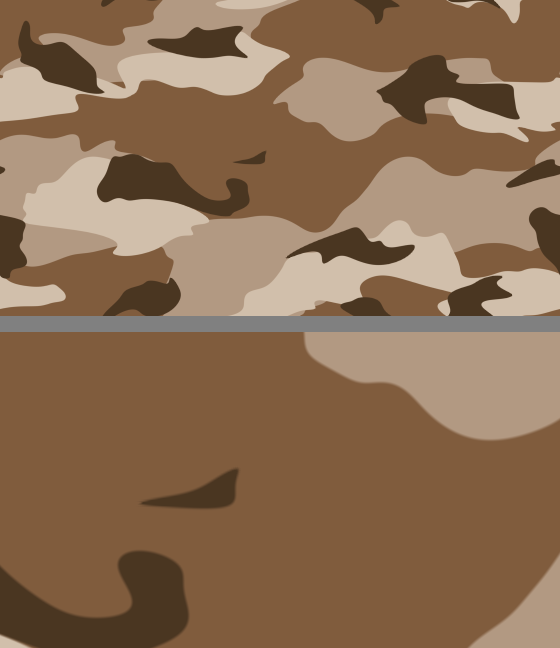
Top: the whole. Bottom: its middle third, enlarged.
Write a Shadertoy shader that draws this pattern.

```glsl
const float TAU = 6.2831853;

// Palette
const vec3 BROWN = vec3(0.50, 0.36, 0.24);
const vec3 TAN   = vec3(0.70, 0.60, 0.51);
const vec3 SAND  = vec3(0.82, 0.75, 0.67);
const vec3 DARK  = vec3(0.29, 0.21, 0.13);

// One camouflage layer; level is in standard deviations of its field
struct Layer {
    float level;    // higher covers less
    float rings;    // typical waves per canvas
    float spread;   // variety of feature sizes
    float stretch;  // horizontal elongation
    float lean;     // slant towards the upper right
    float bend;     // strength of the edge distortion
    float seed;
};
const Layer TAN_PATCHES  = Layer(0.13, 1.7, 1.1, 1.15, 0.25, 0.075, 3.7);
const Layer SAND_PATCHES = Layer(0.63, 2.6, 1.5, 1.25, 0.20, 0.090, 11.3);
const Layer DARK_PATCHES = Layer(1.13, 3.1, 1.7, 0.85, 0.15, 0.095, 23.9);

const int MAX_WAVE_X = 6;
const int MAX_WAVE_Y = 6;
const int BENDS = 8;
const float SOFTNESS = 0.0022;  // edge half width, in canvas heights

float hash(vec2 p) {
    return fract(sin(dot(p, vec2(127.1, 311.7))) * 43758.55);
}

// Chain of sine shears: area preserving, so the coverage stays as set
vec2 bendSpace(vec2 p, float strength, float seed) {
    for (int i = 0; i < BENDS; i++) {
        float n = float(i);
        float angle = n * 2.4 + seed;
        float frequency = 2.5 + 1.2 * n;
        vec2 wave = round(frequency * vec2(cos(angle), sin(angle)));
        vec2 along = normalize(vec2(-wave.y, wave.x));
        float phase = TAU * hash(vec2(n, seed));
        p += along * strength / frequency * sin(TAU * dot(wave, p) + phase);
    }
    return p;
}

// Sum of whole-number waves with random phases, scaled to unit variance
float waveField(vec2 p, Layer layer) {
    float total = 0.0;
    float power = 0.0;
    for (int y = 1; y <= MAX_WAVE_Y; y++) {
        for (int x = -MAX_WAVE_X; x <= MAX_WAVE_X; x++) {
            vec2 wave = vec2(x, y);
            vec2 shaped = vec2((wave.x + layer.lean * wave.y) * layer.stretch, wave.y);
            float offset = (length(shaped) - layer.rings) / layer.spread;
            float amplitude = exp(-offset * offset);
            float phase = TAU * hash(wave + layer.seed);
            total += amplitude * cos(TAU * dot(wave, p) + phase);
            power += 0.5 * amplitude * amplitude;
        }
    }
    return total * inversesqrt(power);
}

// Smooth-edged coverage of a layer
float coverage(vec2 uv, Layer layer) {
    vec2 bent = bendSpace(uv, layer.bend, layer.seed);
    float field = waveField(bent, layer) - layer.level;
    float slope = length(vec2(dFdx(field), dFdy(field))) * iResolution.y;
    float edge = max(slope * max(SOFTNESS, 0.7 / iResolution.y), 1e-5);
    return smoothstep(-edge, edge, field);
}

void mainImage(out vec4 fragColor, in vec2 fragCoord) {
    vec2 uv = fragCoord / iResolution.xy;

    // Stack the layers from ground to top
    vec3 color = BROWN;
    color = mix(color, TAN, coverage(uv, TAN_PATCHES));
    color = mix(color, SAND, coverage(uv, SAND_PATCHES));
    color = mix(color, DARK, coverage(uv, DARK_PATCHES));

    fragColor = vec4(color, 1.0);
}
```
